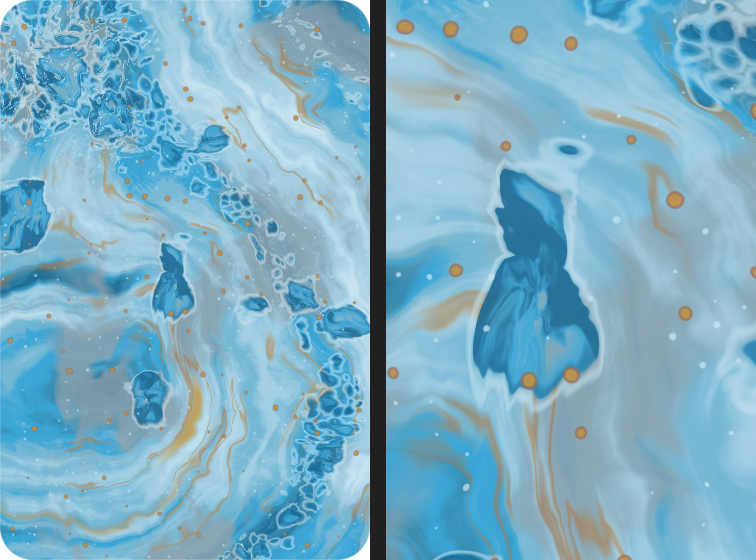
Left: the whole. Right: its middle third, enlarged.
Give the GLSL for this texture, as a Shadertoy shader.

```glsl
const vec3 DARK   = vec3(0.10, 0.41, 0.58);
const vec3 DEEP   = vec3(0.22, 0.55, 0.69);
const vec3 BRIGHT = vec3(0.23, 0.65, 0.84);
const vec3 MID    = vec3(0.46, 0.72, 0.83);
const vec3 PALE   = vec3(0.64, 0.81, 0.89);
const vec3 FOAM   = vec3(0.78, 0.89, 0.94);
const vec3 GREY   = vec3(0.58, 0.63, 0.66);
const vec3 RUST   = vec3(0.62, 0.43, 0.33);
const vec3 OCHRE  = vec3(0.76, 0.60, 0.28);
const vec2 SWIRL_CENTRE = vec2(0.30, 0.47);
const float CORNER_RADIUS = 0.09;
const float STREAK_GAIN = 0.75;
const float THREAD_GAIN = 0.62;

// Larger pools: centre and radius, in canvas widths
const int POOL_COUNT = 12;
const vec3 POOLS[POOL_COUNT] = vec3[](
    vec3(.465, .70, .080), vec3(.475, .80, .055), vec3(.405, .44, .075),
    vec3(.05, .925, .100), vec3(.81, .72, .055), vec3(.95, .65, .065),
    vec3(.31, 1.20, .070), vec3(.17, 1.31, .085), vec3(.68, .69, .030),
    vec3(.88, .27, .045), vec3(.48, 1.09, .042), vec3(.57, 1.14, .040));

float hash(vec2 p) {
    return fract(sin(dot(p, vec2(127.1, 311.7))) * 43758.5453);
}

float noise(vec2 p) {
    vec2 i = floor(p), f = fract(p);
    f = f * f * (3.0 - 2.0 * f);
    return mix(mix(hash(i), hash(i + vec2(1, 0)), f.x),
               mix(hash(i + vec2(0, 1)), hash(i + 1.0), f.x), f.y);
}

float fbm(vec2 p) {
    float sum = 0.0, gain = 0.533;
    for (int i = 0; i < 4; i++) {
        sum += gain * noise(p);
        p = mat2(0.96, 0.28, -0.28, 0.96) * p * 2.03 + 3.7;
        gain *= 0.5;
    }
    return sum;
}

vec2 fbm2(vec2 p) { return vec2(fbm(p), fbm(p + 17.3)) - 0.5; }

float band(float x, float lo, float hi, float soft) {
    return smoothstep(lo - soft, lo + soft, x) - smoothstep(hi - soft, hi + soft, x);
}

// Signed distance to randomly placed drops
float scatter(vec2 p, float scale, float density, float maxRadius) {
    vec2 cell = floor(p * scale);
    float d = 1.0;
    for (int y = -1; y <= 1; y++)
    for (int x = -1; x <= 1; x++) {
        vec2 id = cell + vec2(x, y);
        if (hash(id + scale) > density) continue;
        vec2 c = id + 0.2 + 0.6 * vec2(hash(id + 5.1), hash(id + 9.7));
        float r = maxRadius * mix(0.3, 1.0, hash(id + 2.3));
        d = min(d, length(p * scale - c) - r);
    }
    return d / scale;
}

// x runs across the current, y along it: rings below, a diagonal stream above
vec2 flow(vec2 p) {
    vec2 q = p - SWIRL_CENTRE;
    float rings = length(vec2(q.x < 0.0 ? 0.35 * q.x : q.x, q.y));
    float diagonal = dot(q, vec2(0.8, 0.6));
    return vec2(mix(rings, diagonal, smoothstep(0.7, 1.25, p.y)), dot(q, vec2(0.6, -0.8)));
}

vec3 ramp(float t) {
    vec3 c = mix(DARK, DEEP, smoothstep(-0.1, 0.14, t));
    c = mix(c, BRIGHT, smoothstep(0.16, 0.34, t));
    c = mix(c, MID, smoothstep(0.34, 0.52, t));
    c = mix(c, PALE, smoothstep(0.54, 0.78, t));
    return mix(c, FOAM, smoothstep(0.78, 1.05, t));
}

void mainImage(out vec4 fragColor, in vec2 fragCoord) {
    vec2 p = fragCoord / iResolution.x;
    float px = 1.0 / iResolution.x;

    // Warped current
    vec2 wide = fbm2(p * 3.0);
    vec2 fine = fbm2(p * 11.0 + wide * 5.0);
    vec2 f = flow(p + 0.20 * wide + 0.035 * fine);
    float s = f.x;
    float streak = fbm(vec2(s * 15.0, f.y * 2.2) + wide);
    float thread = fbm(vec2(s * 36.0, f.y * 4.0) + 3.0 * wide);
    float patches = fbm(p * 5.0 + 2.0 * wide + 31.0);
    float grain = fbm(p * 38.0 + 5.0 * fine);

    // Light and dark bands
    float topLeft = smoothstep(1.02, 1.2, p.y + 0.3 * wide.x) * smoothstep(0.52, 0.36, p.x + 0.3 * wide.y);
    float tone = 0.38 + 0.32 * band(s, 0.26, 0.53, 0.05) + 0.36 * band(s, 0.64, 0.92, 0.05);
    tone += 0.34 * band(s, 0.17, 0.25, 0.025) - 0.24 * smoothstep(0.24, 0.12, p.y);
    tone -= 0.28 * topLeft + 0.15 * smoothstep(0.92, 1.0, s);
    tone -= 0.6 * band(s, 0.265, 0.30, 0.012) * smoothstep(0.45, 0.3, p.x) * band(p.y, 0.62, 0.85, 0.04);
    tone += STREAK_GAIN * (streak - 0.5) + THREAD_GAIN * (thread - 0.5) + 0.16 * (grain - 0.5);
    vec3 col = ramp(tone);

    // Grey veils and rust threads
    col = mix(col, GREY, 0.75 * smoothstep(0.52, 0.66, patches + 0.06 * topLeft) * smoothstep(0.9, 0.5, tone));
    float vein = smoothstep(0.035, 0.0, abs(streak - 0.53)) * smoothstep(0.5, 0.62, fbm(p * 4.0 + 53.0));
    vein = max(vein, 0.8 * band(s, 0.325, 0.34, 0.01) * smoothstep(0.42, 0.3, p.y) * smoothstep(0.4, 0.55, thread + 0.05));
    col = mix(col, mix(RUST, OCHRE, thread), 0.6 * vein);
    float crescent = band(s, 0.24, 0.27, 0.012) * smoothstep(0.4, 0.5, p.x) * band(p.y, 0.25, 0.48, 0.04);
    col = mix(col, OCHRE, 0.85 * crescent);

    // Pools and small islands with dark rims and pale lacing
    vec2 bent = p + 0.09 * fine + 0.04 * wide;
    float d = 1.0;
    for (int i = 0; i < POOL_COUNT; i++)
        d = min(d, length(bent - POOLS[i].xy) - 0.85 * POOLS[i].z);
    float lace = max(max(band(s, 0.53, 0.66, 0.03), topLeft), 0.7 * band(s, 0.94, 1.05, 0.03));
    d = min(d, scatter(bent, 15.0, 0.6, 0.42) + 0.05 * (1.0 - lace));
    d = min(d, scatter(bent + 0.3, 34.0, 0.45, 0.4) + 0.03 * (1.0 - lace));
    float body = fbm(p * 9.0 + 6.0 * fine + 71.0);
    vec3 pool = mix(DARK, BRIGHT, smoothstep(0.32, 0.56, body + 0.12 * (grain - 0.5)));
    pool = mix(pool, mix(GREY, MID, grain), 0.85 * smoothstep(0.54, 0.64, body) * smoothstep(-0.006, -0.03, d));
    pool = mix(pool, DARK, 0.6 * smoothstep(0.008, 0.0, abs(d + 0.004)));
    col = mix(col, FOAM, 0.55 * band(d, 0.003, 0.010, 0.003));
    col = mix(col, pool, 0.88 * smoothstep(px, -2.0 * px, d));

    // Foamy granulation
    float web = smoothstep(0.06, 0.0, abs(grain - 0.5));
    col = mix(col, FOAM, web * (0.45 * topLeft + 0.22 * lace) * smoothstep(0.4, 0.6, patches + 0.08));

    // Ochre and pale specks
    vec2 wobble = p + 0.012 * fine;
    float drop = scatter(wobble, 19.0, 0.17, 0.16);
    col = mix(col, RUST, 0.75 * smoothstep(px, -px, drop));
    col = mix(col, OCHRE, 0.8 * smoothstep(px, -px, drop + 0.0025));
    col = mix(col, FOAM, 0.75 * smoothstep(px, -px, scatter(wobble, 36.0, 0.2, 0.12)));

    // Rounded white corners
    vec2 halfSize = 0.5 * iResolution.xy / iResolution.x;
    vec2 edge = abs(p - halfSize) - halfSize + CORNER_RADIUS;
    float outside = length(max(edge, 0.0)) - CORNER_RADIUS;
    col = mix(col, vec3(1.0), smoothstep(-px, px, outside));
    fragColor = vec4(col, 1.0);
}
```
